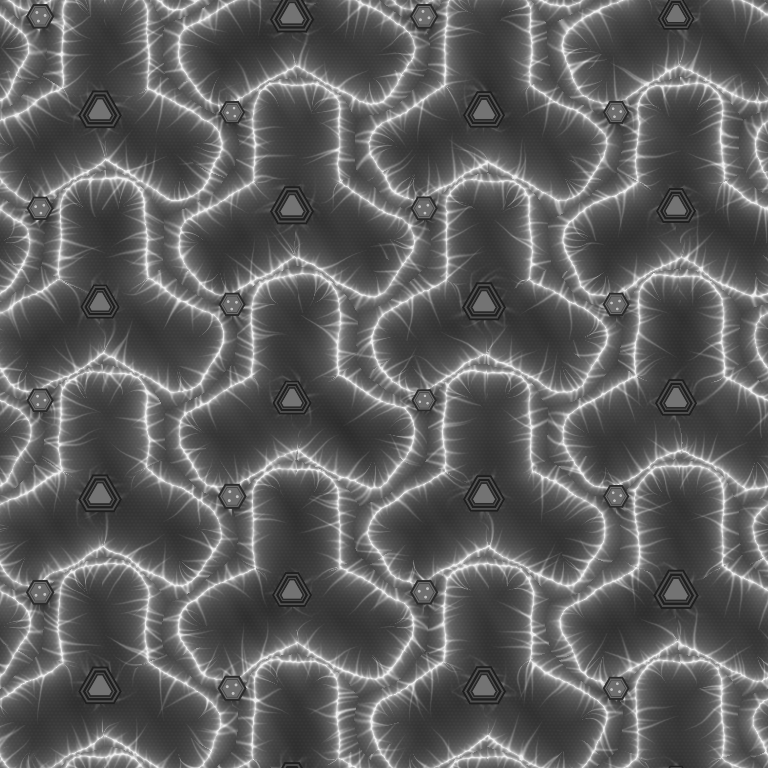
A Shadertoy shader for this pattern:

```glsl
#define REPEATS 4.0
#define ORIGIN vec2(0.542, 0.420)
#define ARM_WIDTH 0.224
#define ARM_LENGTH 0.64
#define ARM_ROUND 0.14
#define WOBBLE 0.028
#define BASE_TONE 0.195
#define GLOW 0.31
#define CORE 0.38
#define STREAK_STEP 0.034
#define STREAK_LENGTH 0.20
#define STREAK_GAIN 0.20

const float PI = 3.14159;

vec3 hash3(vec3 p) {
    p = fract(p * vec3(0.1031, 0.1030, 0.0973));
    p += dot(p, p.yxz + 33.33);
    return fract((p.xxy + p.yxx) * p.zyx);
}

// Gradient noise that wraps over the whole canvas
float gradient(vec2 cell, vec2 offset, float period) {
    float a = 2.0 * PI * hash3(vec3(mod(cell, period), period)).x;
    return dot(vec2(cos(a), sin(a)), offset);
}

float noise(vec2 p, float frequency) {
    p *= frequency;
    float period = REPEATS * frequency;
    vec2 i = floor(p), f = fract(p), u = f * f * f * (f * (f * 6.0 - 15.0) + 10.0);
    vec2 e = vec2(1, 0);
    return mix(mix(gradient(i, f, period), gradient(i + e, f - e, period), u.x),
               mix(gradient(i + e.yx, f - e.yx, period), gradient(i + 1.0, f - 1.0, period), u.x), u.y);
}

// Lattice with every second column raised by half a cell
vec2 cellCenter(vec2 id) { return id + vec2(0, 0.5 * mod(id.x, 2.0)); }

vec2 nearestCell(vec2 p) {
    float column = round(p.x);
    return vec2(column, round(p.y - 0.5 * mod(column, 2.0)));
}

float cellSeed(vec2 id) {
    id = mod(id, REPEATS);
    return id.x + REPEATS * id.y;
}

// Three-armed outline: signed distance, position along the edge, edge index
vec3 tripod(vec2 p) {
    float angle = atan(p.x, p.y), sector = 2.0 * PI / 3.0;
    float arm = round(angle / sector);
    angle -= arm * sector;
    p = length(p) * vec2(sin(angle), cos(angle));
    float edge = 2.0 * mod(arm + 3.0, 3.0) + step(0.0, p.x);
    p.x = abs(p.x);
    vec2 inner = ARM_WIDTH * vec2(1, 0.577) - p;
    if (inner.y > 0.0)
        return vec3(-length(inner), ARM_WIDTH * 0.577 - ARM_LENGTH + ARM_ROUND - 0.1 * atan(inner.y, inner.x), edge);
    vec2 v = p - vec2(ARM_WIDTH, ARM_LENGTH) + ARM_ROUND;
    float d = length(max(v, 0.0)) + min(max(v.x, v.y), 0.0) - ARM_ROUND;
    float s = v.y < min(v.x, 0.0) ? v.y
            : v.x < min(v.y, 0.0) ? ARM_ROUND * PI / 2.0 - v.x : ARM_ROUND * atan(v.y, v.x);
    return vec3(d, s, edge);
}

// Leaning, tapered hairs rooted along an edge
float streaks(float s, float d, vec2 seed) {
    float sum = 0.0, first = floor(s / STREAK_STEP);
    for (float i = -4.0; i <= 4.0; i++) {
        vec3 h = hash3(vec3(first + i + 40.0, seed + 7.0));
        float root = (first + i + h.x) * STREAK_STEP;
        float fade = max(1.0 - d / (STREAK_LENGTH * (0.2 + h.z * h.z)), 0.0);
        float x = (s - root - 1.5 * (h.y - 0.5) * d) / (0.003 + 0.006 * fade);
        sum += fade * exp(-x * x) * (0.4 + h.z);
    }
    return sum;
}

// Triangle with cut corners; equal side and cut give a hexagon
float cutTriangle(vec2 p, float side, float cut) {
    float x = 0.866 * abs(p.x);
    return max(max(-p.y, x + 0.5 * p.y) - side, max(p.y, x - 0.5 * p.y) - cut);
}

float band(float d, float halfWidth, float aa) {
    return 1.0 - smoothstep(halfWidth - aa, halfWidth + aa, abs(d));
}

void mainImage(out vec4 fragColor, in vec2 fragCoord) {
    vec2 uv = fragCoord / iResolution.xy * REPEATS;
    float aa = 0.6 * REPEATS / iResolution.y;

    // Closest outline
    vec2 p = uv - ORIGIN;
    vec2 bent = p + WOBBLE * vec2(noise(uv, 5.0), noise(uv + 1.5, 6.0));
    vec2 home = nearestCell(bent), owner = home;
    vec3 shape = vec3(9);
    for (float i = -1.0; i <= 1.0; i++)
        for (float j = -1.0; j <= 1.0; j++) {
            vec2 id = home + vec2(i, j);
            vec3 t = tripod(bent - cellCenter(id));
            if (t.x < shape.x) { shape = t; owner = id; }
        }

    // Glow, hairs and fine grain
    float d = abs(shape.x);
    float tone = BASE_TONE + GLOW * exp(-d / 0.073) + CORE * (0.95 + 0.5 * noise(uv, 9.0)) * exp(-d / 0.0085);
    tone += STREAK_GAIN * streaks(shape.y, d, vec2(cellSeed(owner), shape.z + 6.0 * step(0.0, shape.x)));
    tone += 0.04 * noise(uv, 3.0) + 0.03 * noise(uv + uv.yx * vec2(1, 2), 4.0);
    vec2 grain = 2.0 * PI * uv * vec2(48, 28);
    tone += 0.006 * (cos(2.0 * grain.y) + cos(grain.x + grain.y) + cos(grain.x - grain.y));

    // Cut triangle in each tripod
    vec2 q = p + vec2(0.021, 0), id = nearestCell(q);
    vec3 h = hash3(vec3(cellSeed(id), 3, 5));
    q = (q - cellCenter(id)) / mix(0.84, 1.08, h.x);
    float t = cutTriangle(q, 0.083, 0.104);
    tone += 0.13 * streaks(0.09 * atan(q.x, q.y), 1.5 * max(t, 0.0), vec2(cellSeed(id), 21)) * exp(-max(t, 0.0) / 0.06);
    tone = mix(tone, 0.31, 1.0 - smoothstep(-aa, aa, t));
    tone = mix(tone, 0.12, max(band(t, 0.005, aa), band(t + 0.021, 0.006, aa)));
    tone = mix(tone, 0.16, band(t + 0.038, 0.005, aa));
    tone = mix(tone, 0.45, 1.0 - smoothstep(-aa, aa, t + 0.042));

    // Hexagon stud with three dots in each gap
    q = p - vec2(-0.333, 0.495);
    id = nearestCell(q);
    h = hash3(vec3(cellSeed(id), 11, 2));
    q = (q - cellCenter(id)) / mix(0.92, 1.08, h.x);
    t = cutTriangle(q, 0.056, 0.056);
    float outside = max(t, 0.0);
    tone *= 1.0 - 0.35 * exp(-outside / 0.03);
    tone += 0.3 * streaks(0.07 * atan(q.x, q.y), 1.6 * outside, vec2(cellSeed(id), 33)) * exp(-outside / 0.06);
    tone = mix(tone, 0.43, 1.0 - smoothstep(-aa, aa, t));
    tone = mix(tone, 0.17, max(band(t, 0.005, aa), 0.6 * band(t + 0.013, 0.002, aa)));
    float turn = atan(q.x, q.y) + 2.0 * PI * h.y, third = 2.0 * PI / 3.0;
    turn -= third * round(turn / third);
    float dots = length(length(q) * vec2(sin(turn), cos(turn)) - vec2(0, 0.025));
    tone = mix(tone, 0.76, band(dots, 0.007, aa));

    fragColor = vec4(vec3(clamp(tone, 0.0, 0.93)), 1.0);
}
```
